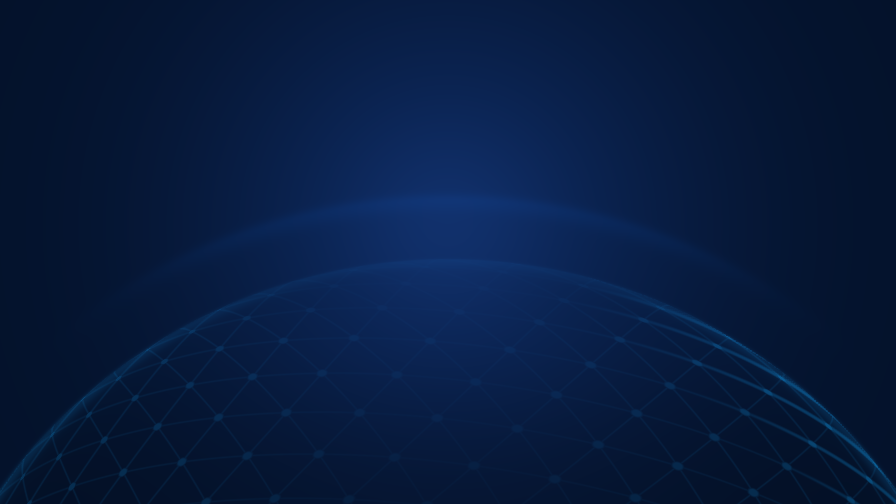
This background is drawn by a Shadertoy shader. Its source:

```glsl
// Dark blue backdrop: a dim wireframe globe rising under a soft glow and a halo arc.

// Layout, in canvas heights; x is measured from the middle of the canvas
const vec2 GLOW_CENTER = vec2(0.0, 0.555);
const vec2 GLOBE_CENTER = vec2(0.0, -0.607);
const float GLOBE_RADIUS = 1.093;
const vec2 HALO_CENTER = vec2(0.0, -0.616);
const float HALO_RADIUS = 1.218;

// Colours
const vec3 NIGHT = vec3(0.014, 0.069, 0.165);
const vec3 WIDE_GLOW = vec3(0.036, 0.090, 0.200);
const vec3 CORE_GLOW = vec3(0.016, 0.028, 0.050);
const vec3 HALO_BLUE = vec3(0.002, 0.040, 0.085);
const vec3 RIM_TEAL = vec3(0.012, 0.090, 0.130);
const vec3 MESH_CYAN = vec3(0.015, 0.185, 0.260);

// Globe axes and triangular mesh
const vec3 POLE = vec3(0.142, 0.904, -0.402);
const vec3 EAST = vec3(0.988, -0.155, 0.0);
const vec3 FRONT = vec3(0.062, 0.397, 0.915);
const float MESH_LATITUDE = 0.4747;
const float ROW_STEP = 0.1108;
const float COLUMN_STEP = 0.1485;
const float LINE_WIDTH = 0.0016;
const float NODE_RADIUS = 0.0115;

// Sphere point to (column, row); mesh nodes lie at whole numbers
vec2 meshCoords(vec3 p) {
    float latitude = asin(clamp(dot(p, POLE), -1.0, 1.0));
    float longitude = atan(dot(p, EAST), dot(p, FRONT));
    float row = (latitude - MESH_LATITUDE) / ROW_STEP;
    row -= 0.0205 * row * row;
    float column = longitude * cos(latitude) / COLUMN_STEP;
    column -= 0.011 * column * column;
    return vec2(column - 0.52 - 0.38 * row + 0.025 * row * row, row);
}

// Smooth line wherever the coordinate is a whole number, of even width on screen
float gridLine(float coord, float width, float pixel) {
    float slope = length(vec2(dFdx(coord), dFdy(coord))) / pixel;
    float dist = abs(coord - round(coord)) / max(slope, 0.001);
    float crowding = 1.0 - smoothstep(60.0, 170.0, slope);
    return (1.0 - smoothstep(width - pixel, width + pixel, dist)) * crowding;
}

float gauss(float x, float width) {
    return exp(-x * x / (width * width));
}

void mainImage(out vec4 fragColor, in vec2 fragCoord) {
    float pixel = 1.0 / iResolution.y;
    vec2 pos = (fragCoord - vec2(0.5 * iResolution.x, 0.0)) * pixel;
    float side = abs(pos.x);

    // Backdrop glow
    vec2 fromGlow = pos - GLOW_CENTER;
    float glow = exp(-dot(fromGlow, fromGlow) / 0.26);
    float core = exp(-dot(fromGlow, fromGlow) / 0.035);
    vec3 color = NIGHT + WIDE_GLOW * glow + CORE_GLOW * core;

    // Halo arc: thin edge with a wide inner fade
    float haloDist = length(pos - HALO_CENTER) - HALO_RADIUS;
    float haloFade = 1.0 - smoothstep(0.35, 0.83, side);
    float haloEdge = gauss(haloDist, haloDist > 0.0 ? 0.014 : 0.022);
    float haloInner = haloDist < 0.0 ? exp(haloDist / 0.06) : gauss(haloDist, 0.014);
    color += HALO_BLUE * haloFade * (0.42 * haloEdge + 0.16 * haloInner);

    // Globe surface
    vec2 disc = (pos - GLOBE_CENTER) / GLOBE_RADIUS;
    float rimDist = (length(disc) - 1.0) * GLOBE_RADIUS;
    float inside = 1.0 - smoothstep(-0.002, 0.002, rimDist);
    vec3 surface = vec3(disc, sqrt(max(1.0 - dot(disc, disc), 0.0001)));
    color *= 1.0 - 0.12 * inside * (1.0 - smoothstep(0.0, 0.35, pos.y));

    // Rim light, strongest toward both flanks
    float flank = smoothstep(0.15, 0.85, side);
    float rimEdge = gauss(rimDist + 0.004, rimDist > -0.004 ? 0.006 : 0.012);
    float rimInner = inside * exp(min(rimDist, 0.0) / 0.03);
    color += RIM_TEAL * (rimEdge * mix(0.18, 0.75, flank) + rimInner * mix(0.16, 0.24, flank));

    // Mesh lines in three directions
    vec2 mesh = meshCoords(surface);
    float rowLine = gridLine(mesh.y, LINE_WIDTH, pixel);
    float lines = max(gridLine(mesh.x, LINE_WIDTH, pixel),
                      gridLine(mesh.x + mesh.y, LINE_WIDTH, pixel));
    lines = max(lines, 0.75 * rowLine);

    // Round nodes, measured along the surface
    vec2 cell = mesh - round(mesh);
    vec2 nodeOffset = vec2((cell.x + 0.38 * cell.y) * COLUMN_STEP, cell.y * ROW_STEP);
    float node = 1.0 - smoothstep(NODE_RADIUS * 0.6, NODE_RADIUS * 1.25, length(nodeOffset));

    // Mesh light: faint in the middle and near the crown, bright at the flanks
    float crown = 1.0 - 0.65 * smoothstep(0.30, 0.46, pos.y) * (1.0 - flank);
    float light = inside * crown * mix(0.22, 0.85, smoothstep(0.05, 0.75, side));
    color += MESH_CYAN * light * max(0.38 * lines, 0.72 * node);

    // Broad bright rows along the right flank
    float rightFlank = smoothstep(0.22, 0.75, pos.x) * smoothstep(-0.16, -0.025, rimDist);
    float broadRow = gridLine(mesh.y, 0.0035, pixel);
    color += MESH_CYAN * inside * rightFlank * broadRow * 0.6;

    fragColor = vec4(color, 1.0);
}
```
